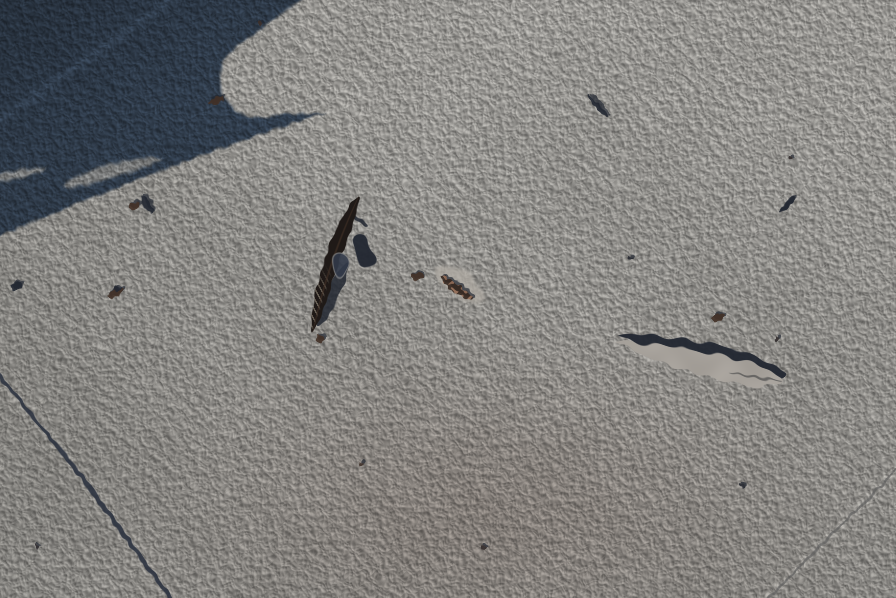
A Shadertoy shader for this texture:

```glsl
const vec3 DARK = vec3(.13, .15, .19);
const vec3 BROWN = vec3(.26, .19, .15);

vec2 hash2(vec2 p) {
    vec3 q = fract(p.xyx * vec3(.1031, .103, .0973));
    q += dot(q, q.yzx + 33.33);
    return fract((q.xx + q.yz) * q.zy);
}

// Rounded grains, one per cell
float grainHeight(vec2 p) {
    vec2 cell = floor(p);
    float nearest = 4.;
    for (int i = 0; i < 9; i++) {
        vec2 c = cell + vec2(i % 3, i / 3) - 1.;
        vec2 r = c + hash2(c) - p;
        nearest = min(nearest, dot(r, r));
    }
    return exp(-3. * nearest);
}

float emboss(vec2 p) {
    return grainHeight(p) - grainHeight(p + vec2(-.24, .32));
}

float waves(vec2 p) {
    return (sin(p.x + 1.7 * sin(p.y * .7)) + sin(p.y * 1.3 + 1.4 * sin(p.x * .9))) * .5;
}

vec2 warp(vec2 p, float scale, float amount) {
    return p + amount * vec2(waves(p * scale), waves(p.yx * scale * 1.2));
}

float capsule(vec2 p, vec2 a, vec2 b, float r) {
    vec2 e = b - a;
    float t = clamp(dot(p - a, e) / dot(e, e), 0., 1.);
    return length(p - a - e * t) - r;
}

// x: position from a to b, y: signed distance from the axis
vec2 axisCoords(vec2 p, vec2 a, vec2 b) {
    vec2 e = b - a;
    return vec2(dot(p - a, e) / dot(e, e), dot(p - a, vec2(-e.y, e.x)) / length(e));
}

float blade(vec2 p, vec2 a, vec2 b, float halfWidth, float bend, float skew) {
    vec2 s = axisCoords(p, a, b);
    float t = clamp(s.x, 0., 1.);
    float w = halfWidth * sqrt(max(sin(3.1416 * pow(t, skew)), 0.));
    float side = abs(s.y - bend * 4. * t * (1. - t)) - w;
    return max(side, (abs(s.x - .5) - .5) * length(b - a));
}

float fill(float d, float soft) {
    float s = max(soft, .8 / iResolution.y);
    return 1. - smoothstep(-s, s, d);
}

void paint(inout vec3 col, vec3 ink, float d, float opacity) {
    col = mix(col, ink, fill(d, .0012) * opacity);
}

void fleck(inout vec3 col, vec2 p, vec2 centre, vec2 reach, float w, vec3 ink) {
    vec2 q = warp(p, 300., .002) - centre;
    paint(col, DARK, blade(q - vec2(.003, -.002), -reach, reach, w, 0., 1.), .7);
    paint(col, ink, blade(q, -reach, reach, w, .002, 1.), .9);
}

float castShadow(vec2 p) {
    float d = p.y - (.3945 - .43 * p.x + .092 * p.x * p.x);
    float bay = min(capsule(p, vec2(.434, .131), vec2(.586, .02), .066),
                    capsule(p, vec2(.434, .127), vec2(.62, .127), .063));
    d = max(max(d, p.x - .545), -bay);
    float gaps = min(blade(p, vec2(.108, .311), vec2(.268, .266), .011, -.003, .8),
                     blade(p, vec2(-.06, .31), vec2(.075, .282), .007, 0., 1.));
    return fill(d, .004) * (1. - .8 * fill(gaps, .005));
}

void mainImage(out vec4 fragColor, in vec2 fragCoord) {
    // Height is one unit; y runs down from the top edge
    vec2 p = vec2(fragCoord.x, iResolution.y - fragCoord.y) / iResolution.y;
    vec2 rough = warp(p, 160., .002), ragged = warp(p, 85., .004);

    // Stone colour and grain
    vec3 col = vec3(.588, .582, .567) - .053 * p.y;
    vec2 stain = (p - vec2(.82, .86)) / vec2(.42, .22), edge = p - vec2(0, .58);
    col -= vec3(.028, .045, .05) * exp(-dot(stain, stain));
    col -= .04 * exp(-7. * dot(edge, edge));
    col += .01 * waves(p * 9.) + .008 * waves(p * 37.);
    col *= 1. + .28 * emboss(rough * 82.) + .3 * emboss(rough * 160. + 40.);

    // Scored joints
    vec2 bendAt = vec2(.127, .785);
    float joint = min(capsule(rough, vec2(-.01, .617), bendAt, .003),
                      capsule(rough, bendAt, vec2(.292, 1.01), .0035));
    paint(col, col * 1.1, joint - .006, .7);
    paint(col, DARK * 1.3, joint, .9);
    float faint = capsule(rough, vec2(1.27, 1.015), vec2(1.51, .775), .002);
    paint(col, col * 1.12, faint - .005, .7);
    paint(col, vec3(.37), faint, .7);

    // Large shadow with a pale streak
    float streak = capsule(rough, vec2(-.02, .215), vec2(.3, -.01), .006);
    float depth = mix(.78, 1., smoothstep(0., .38, p.x * .5 + p.y));
    vec3 shaded = col * vec3(.33, .42, .54) * depth * (1. + .2 * fill(streak, .008));
    col = mix(col, shaded, castShadow(rough));

    // Pale peeled flake and its shadow
    vec2 flakeA = vec2(1.029, .571), flakeB = vec2(1.308, .638);
    paint(col, DARK, blade(ragged - vec2(.005, -.011), flakeA, flakeB, .022, 0., 1.5), .95);
    vec3 flakeInk = vec3(.65, .63, .605) + .02 * waves(p * 70.);
    paint(col, flakeInk, blade(ragged, flakeA, flakeB, .021, .002, 1.6), 1.);
    paint(col, vec3(.3), blade(rough, vec2(1.22, .624), flakeB, .002, 0., 1.), .7);

    // Feather, curled scrap and their shadows
    vec2 tip = vec2(.6, .328), base = vec2(.523, .556);
    paint(col, DARK, blade(rough, vec2(.58, .44), vec2(.533, .545), .011, 0., 1.), .85);
    paint(col, DARK, capsule(rough, vec2(.586, .357), vec2(.612, .376), .003), .85);
    paint(col, DARK, capsule(ragged, vec2(.604, .407), vec2(.615, .434), .014), .95);
    vec2 f = axisCoords(p, tip, base);
    float barbs = smoothstep(.3, .9, sin(f.x * 130. + f.y * 500.))
        * smoothstep(.5, .75, f.x) * smoothstep(-.001, .006, f.y);
    vec3 featherInk = mix(vec3(.12, .1, .09), vec3(.4, .37, .33), barbs);
    paint(col, featherInk, blade(rough, tip, base, .0125, .008, .9), 1.);
    paint(col, BROWN, blade(p, tip, base, .0016, .007, 1.), .6);
    float scrap = length((ragged - vec2(.569, .443)) * vec2(1, .8)) - .015;
    paint(col, DARK * 1.5, scrap, .9);
    paint(col, vec3(.54), abs(scrap) - .001, .7);

    // Pale tuft with a barred husk
    float tuft = blade(ragged, vec2(.728, .45), vec2(.806, .505), .02, -.004, 1.);
    col = mix(col, vec3(.69, .67, .64), .75 * fill(tuft, .006));
    vec3 huskInk = BROWN * mix(.8, 2.2, smoothstep(.1, .8, waves(p * 400.)));
    fleck(col, p, vec2(.764, .481), vec2(.026, .019), .007, huskInk);

    // Leaf litter as centre and reach, brown pieces first
    vec4 litter[10] = vec4[10](
        vec4(.225, .343, .01, -.003), vec4(.361, .167, .013, -.005),
        vec4(.193, .489, .013, -.007), vec4(.697, .461, .011, -.002),
        vec4(1.2, .53, .01, -.003), vec4(.536, .565, .006, .003),
        vec4(.247, .341, .009, .015), vec4(.027, .477, .01, -.004),
        vec4(1., .176, .016, .018), vec4(1.316, .341, .013, -.014));
    for (int i = 0; i < 10; i++)
        fleck(col, p, litter[i].xy, litter[i].zw, i < 8 ? .006 : .004, i < 6 ? BROWN : DARK);

    // Sparse tiny specks
    vec2 cell = floor(p / .17), seed = hash2(cell + 19.);
    vec2 speck = (cell + .15 + .7 * hash2(cell + 7.)) * .17;
    if (seed.x > .8) fleck(col, p, speck, vec2(.004, .002), .003, mix(DARK, BROWN, seed.y));

    fragColor = vec4(clamp(col, 0., 1.), 1);
}
```
